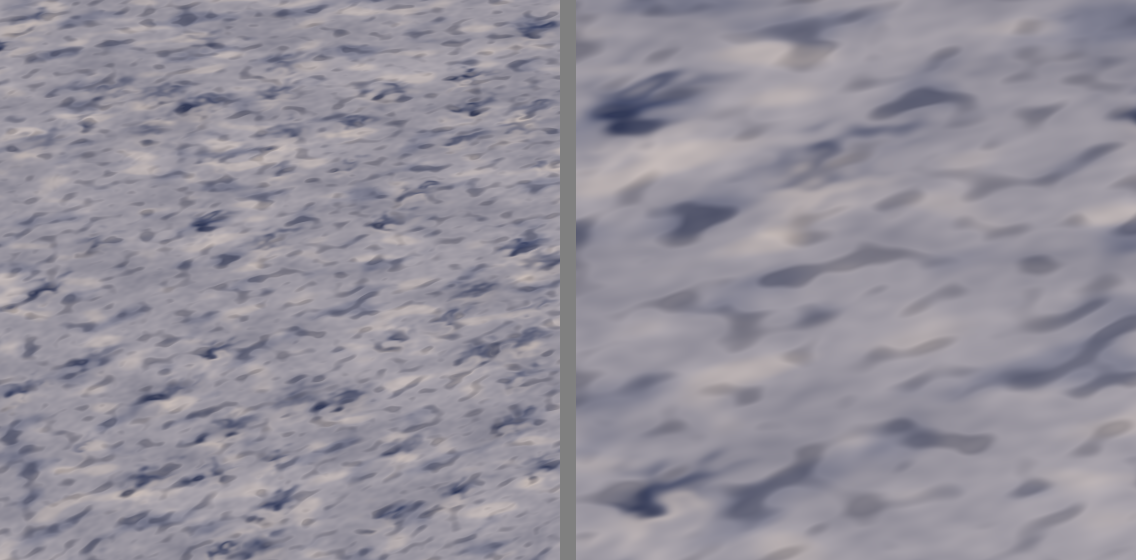
Left: the whole. Right: its middle third, enlarged.
Give the GLSL for this texture, as a Shadertoy shader.

```glsl
// Wind-scoured snow in low light: soft streaks, small tilted grains and blue hollows.
// Sheared, stretched gradient noise gives the crust; a jittered grid places the
// deep hollows, each with a warm sunlit lip below it.

vec2 hash2(vec2 cell) {
    vec3 q = fract(cell.xyx * vec3(0.1031, 0.1030, 0.0973));
    q += dot(q, q.yzx + 33.33);
    return fract((q.xx + q.yz) * q.zy);
}

float cornerSlope(vec2 cell, vec2 offset) {
    return dot(hash2(cell) * 2.0 - 1.0, offset);
}

// Gradient noise scaled to a spread of about one
float noise(vec2 p) {
    vec2 i = floor(p), f = p - i;
    vec2 w = f * f * f * (f * (f * 6.0 - 15.0) + 10.0);
    vec2 e = vec2(1.0, 0.0);
    float low = mix(cornerSlope(i, f), cornerSlope(i + e, f - e), w.x);
    float high = mix(cornerSlope(i + e.yx, f - e.yx), cornerSlope(i + 1.0, f - 1.0), w.x);
    return 5.0 * mix(low, high, w.y);
}

// Scattered hollows: x is shadow depth, y is the lit lip
vec2 hollows(vec2 p) {
    vec2 home = floor(p), result = vec2(0.0);
    for (int y = -1; y <= 1; y++) {
        for (int x = -1; x <= 1; x++) {
            vec2 cell = home + vec2(x, y);
            vec2 chance = hash2(cell + 71.0);
            float present = step(chance.x, 0.36);
            vec2 size = vec2(0.30, 0.18) * mix(0.65, 1.15, chance.y);
            vec2 d = (p - cell - 0.2 - 0.6 * hash2(cell + 19.0)) / size;
            float depth = present * mix(0.5, 1.0, hash2(cell + 43.0).x);
            float lip = exp(-dot(d + vec2(0.3, 1.6), d + vec2(0.3, 1.6)) * 0.8);
            result = max(result, depth * vec2(exp(-dot(d, d) * 1.1), lip));
        }
    }
    return result;
}

void mainImage(out vec4 fragColor, in vec2 fragCoord) {
    vec2 uv = fragCoord / iResolution.y;

    // Foreshortening towards the top, and two tilts rising to the right
    float depthY = uv.y + 0.22 * uv.y * uv.y;
    vec2 streak = vec2(uv.x, depthY - 0.10 * uv.x);
    vec2 tilted = vec2(uv.x, depthY - uv.x * mix(0.36, 0.18, uv.y));

    // Layers of the crust
    float drift = noise(streak * vec2(4.0, 11.0) + 3.7);
    float ripple = noise(streak * vec2(13.0, 34.0) + 17.3);
    float patches = noise(tilted * vec2(10.0, 23.0) + 31.1);
    float grain = noise(tilted * vec2(29.0, 52.0) + 53.9);
    float fine = noise(tilted * vec2(50.0, 88.0) + 91.4);

    // Hollows with ragged rims
    vec2 warp = vec2(ripple + grain, grain + 0.7 * fine) * vec2(0.09, 0.07);
    vec2 hollow = hollows(tilted * vec2(9.0, 11.0) + warp + 5.0);

    float pits = smoothstep(0.2, 2.1, grain + 0.35 * fine + 0.25 * patches);
    float shade = smoothstep(0.3, 2.2, patches + 0.3 * grain);
    float sunlit = smoothstep(0.7, 2.2, ripple - 0.5 * patches + 0.3 * drift);

    float light = 0.82 + 0.06 * drift + 0.06 * ripple + 0.035 * fine;
    light += 0.16 * sunlit + 0.24 * hollow.y * (1.0 - hollow.x);
    light -= 0.40 * pits + 0.32 * shade + 0.85 * hollow.x;
    light = clamp(light, -0.35, 1.25);

    // Blue-grey shadow to pale snow; pits lean brown, hollows lean blue
    vec3 color = mix(vec3(0.33, 0.34, 0.42), vec3(0.67, 0.65, 0.68), light);
    float warmth = sunlit + hollow.y + 0.6 * pits - 0.8 * shade - hollow.x;
    color += vec3(0.012, 0.002, -0.018) * warmth;

    fragColor = vec4(color, 1.0);
}
```
